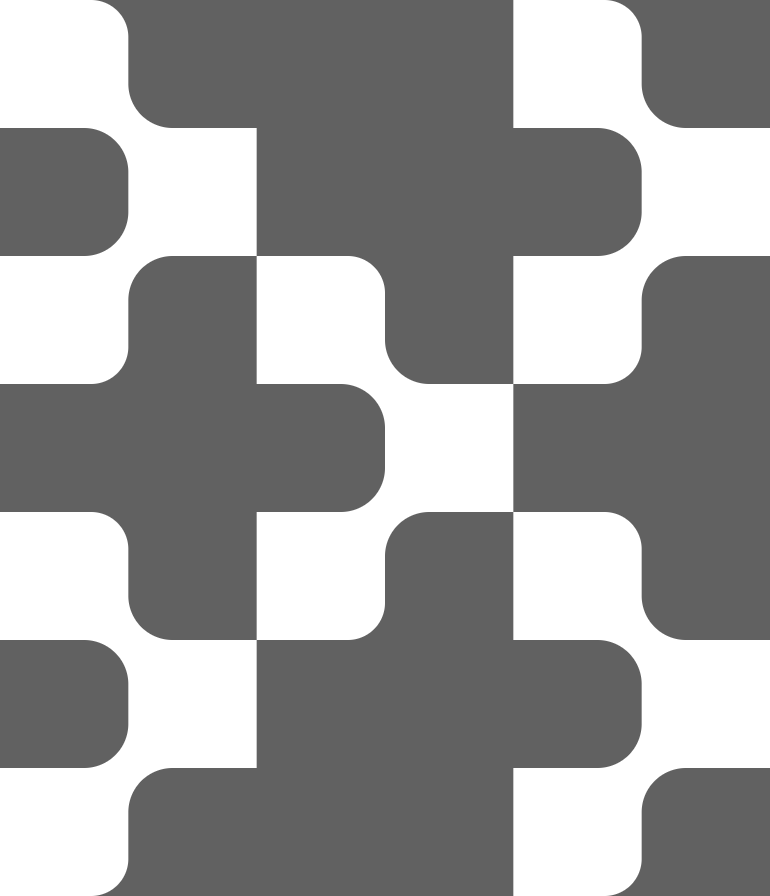
Write a Shadertoy shader that draws this pattern.

```glsl
// Signed distance to the quadrant u > 0 with its corner rounded
float roundedQuadrant(vec2 u, float radius) {
    vec2 v = radius - u;
    return min(max(v.x, v.y), 0.0) + length(max(v, 0.0)) - radius;
}

// Three-cell chevron pointing right, mirrored about y = 1.5
float chevron(vec2 p) {
    vec2 q = vec2(p.x, abs(p.y - 1.5));

    // Rounded notches on both sides of the neck at (1, 0.5)
    vec2 fromNeck = q - vec2(1.0, 0.5);
    float outerNotch = roundedQuadrant(fromNeck, 0.345);
    float innerNotch = roundedQuadrant(-fromNeck, 0.345);

    // Rounded tips of the arms
    float tip = roundedQuadrant(vec2(1.0, 1.5) - q, 0.29);
    float outline = q.y < 1.0 ? -outerNotch : tip;

    return max(max(outline, -innerNotch), max(-q.x, q.x - 2.0));
}

void mainImage(out vec4 fragColor, in vec2 fragCoord) {
    // Grid of six by seven cells
    vec2 cell = fragCoord / iResolution.xy * vec2(6.0, 7.0);
    float pixel = 7.0 / iResolution.y;

    // Three overlapping bands, each shifted by half a repeat
    float coverage = 0.0;
    for (int band = 0; band < 3; band++) {
        vec2 p = cell - 2.0 * float(band);
        p.x = mod(p.x + 1.0, 4.0) - 1.0;
        coverage += clamp(0.5 - chevron(p) / pixel, 0.0, 1.0);
    }

    fragColor = vec4(vec3(mix(0.38, 1.0, min(coverage, 1.0))), 1.0);
}
```
